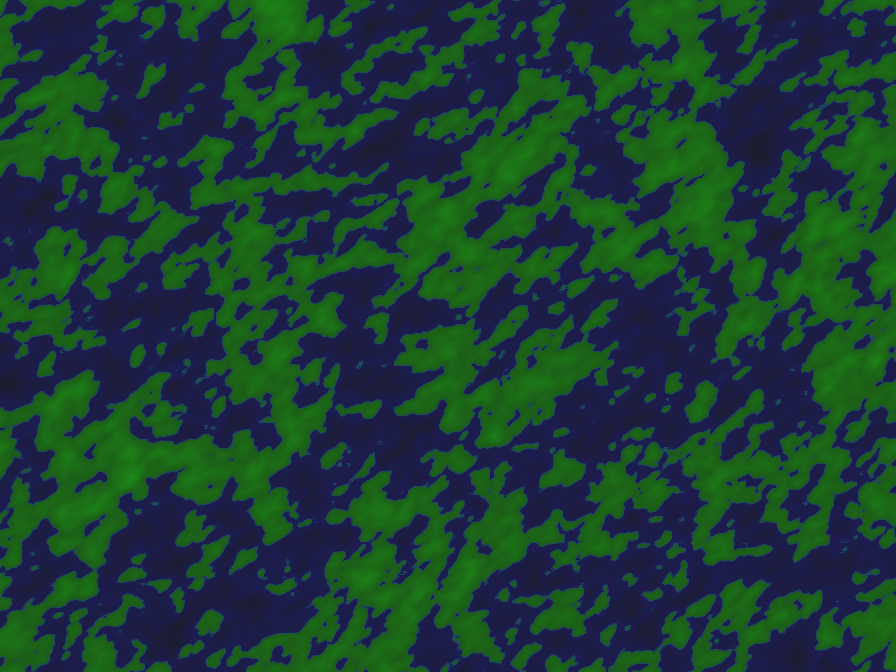
A Shadertoy shader for this texture:

```glsl
vec2 gradientAt(vec2 cell) {
    vec3 h = fract(cell.xyx * vec3(0.1031, 0.1030, 0.0973));
    h += dot(h, h.yzx + 33.33);
    float angle = 6.2832 * fract((h.x + h.y) * h.z);
    return vec2(cos(angle), sin(angle));
}

float gradientNoise(vec2 p) {
    vec2 i = floor(p), f = p - i;
    vec2 w = f * f * (3.0 - 2.0 * f);
    vec2 e = vec2(0.0, 1.0);
    float bottom = mix(dot(gradientAt(i), f), dot(gradientAt(i + e.yx), f - e.yx), w.x);
    float top = mix(dot(gradientAt(i + e), f - e), dot(gradientAt(i + 1.0), f - 1.0), w.x);
    return mix(bottom, top, w.y);
}

// Broad octaves are nearly round, fine ones stretch along a slant
float terrainHeight(vec2 p) {
    vec2 along = vec2(cos(0.68), sin(0.68));
    vec2 slanted = vec2(dot(p, along), dot(p, vec2(-along.y, along.x)));
    float height = 0.0, frequency = 5.0;
    for (int octave = 0; octave < 5; octave++) {
        float stretch = octave < 2 ? 1.0 : 1.27;
        float amplitude = octave < 2 ? 0.34 : 0.52 * pow(0.72, float(octave - 2));
        if (octave == 4) amplitude = 0.13;
        vec2 q = slanted * vec2(1.0 / stretch, stretch) * frequency;
        height += amplitude * gradientNoise(q + 17.3 * float(octave) + 40.0);
        frequency *= 2.07;
    }
    return height;
}

void mainImage(out vec4 fragColor, in vec2 fragCoord) {
    vec2 p = fragCoord / iResolution.y;
    float height = terrainHeight(p) - 0.035;
    float slope = fwidth(height);
    float blur = 0.35 * slope + 0.0003;

    // Water darkens with depth, land brightens with height
    vec3 water = vec3(0.11, 0.11, max(0.13, 0.325 + 0.25 * min(height, 0.0)));
    vec3 land = vec3(0.11, 0.36 + 0.26 * max(height, 0.0), 0.09);
    vec3 shore = vec3(0.11, 0.29, 0.36);

    // Thin teal shoreline of even width, a little wider on flat ground
    float shoreDepth = 0.004 + 0.5 * slope * iResolution.y / 384.0;
    vec3 color = mix(water, shore, smoothstep(-blur, blur, height + shoreDepth));
    color = mix(color, land, smoothstep(-blur, blur, height));
    fragColor = vec4(color, 1.0);
}
```
